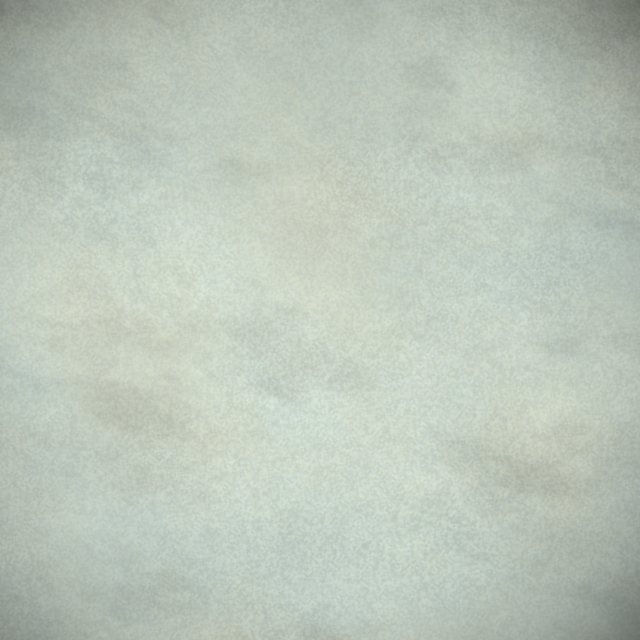
Reproduce this texture procedurally as a WebGL 1 fragment shader.

```glsl
precision highp float;
// Aged pale green paper: warm and cool rough-edged clouds of fractal noise,
// soft smudges, faint horizontal seams and fine mottled grain,
// all darkened towards the corners by an uneven vignette.

uniform vec2 u_resolution;

#define CLOUD_SCALE 4.2
#define CLOUD_CONTRAST 0.17
#define TINT_CONTRAST 1.6
#define SMUDGE_DEPTH 0.05
#define MOTTLE_DEPTH 0.060
#define GRAIN_DEPTH 0.082
#define SEAM_DEPTH 0.03
#define VIGNETTE_DEPTH 0.087
#define VIGNETTE_POWER 4.5

const vec3 WARM_PAPER = vec3(0.796, 0.823, 0.757);
const vec3 COOL_PAPER = vec3(0.757, 0.819, 0.788);

float hash(vec2 p) {
    vec3 q = fract(vec3(p.xyx) * 0.1031);
    q += dot(q, q.yzx + 33.33);
    return fract((q.x + q.y) * q.z);
}

float valueNoise(vec2 p) {
    vec2 cell = floor(p);
    vec2 f = fract(p);
    f = f * f * (3.0 - 2.0 * f);
    float low = mix(hash(cell), hash(cell + vec2(1.0, 0.0)), f.x);
    float high = mix(hash(cell + vec2(0.0, 1.0)), hash(cell + 1.0), f.x);
    return mix(low, high, f.y);
}

// Fractal noise, each octave turned to hide the lattice; range 0 to 1.
float fbm(vec2 p) {
    float sum = 0.0;
    float total = 0.0;
    float weight = 0.5;
    for (int i = 0; i < 6; i++) {
        sum += weight * valueNoise(p);
        total += weight;
        p = mat2(1.6, 1.2, -1.2, 1.6) * p + 17.3;
        weight *= 0.58;
    }
    return sum / total;
}

// Tone step that starts sharply at a seam and fades out above it.
float seams(vec2 uv) {
    float row = uv.y * 4.1 + 0.3 + 0.01 * valueNoise(uv * 30.0);
    float h = fract(row);
    float patches = valueNoise(vec2(uv.x * 5.0, floor(row) * 7.0)) - 0.5;
    return patches * smoothstep(0.0, 0.015, h) * exp(-5.0 * h);
}

float vignette(vec2 uv) {
    vec2 q = (uv * 2.0 - 1.0 - vec2(-0.05, -0.03)) * vec2(0.97, 1.03);
    return 1.0 - VIGNETTE_DEPTH * pow(length(q), VIGNETTE_POWER);
}

void main() {
    vec2 uv = gl_FragCoord.xy / u_resolution;

    // Clouds lean gently down to the right.
    vec2 p = vec2(uv.x + 0.1 * uv.y, uv.y * 1.2 + 0.2 * uv.x) * CLOUD_SCALE;
    vec2 warp = vec2(fbm(p + 3.1), fbm(p + 41.7)) - 0.5;
    float cloud = fbm(p + warp * 0.5 + 9.4) - 0.5;
    float tint = fbm(p * 0.75 + warp * 0.4 + 63.2) - 0.5;

    vec3 color = mix(COOL_PAPER, WARM_PAPER,
                     clamp(0.5 + TINT_CONTRAST * tint, 0.0, 1.0));
    float tone = 1.005 + CLOUD_CONTRAST * cloud;

    // Sparse smudges with broken, grainy borders.
    float smudge = fbm(p * vec2(1.3, 2.0) + warp * 0.6 + 27.8);
    tone -= SMUDGE_DEPTH * smoothstep(0.54, 0.76, smudge);

    // Mottle and grain, stronger in some patches than in others.
    float rough = mix(0.65, 1.25, valueNoise(uv * 7.0 + 5.0));
    float mottle = fbm(uv * 75.0 + 11.0) - 0.5;
    vec2 turned = mat2(0.8, 0.6, -0.6, 0.8) * uv;
    float grain = valueNoise(turned * 300.0 + 402.7) - 0.5;
    tone += rough * (MOTTLE_DEPTH * mottle + GRAIN_DEPTH * grain);
    tone += SEAM_DEPTH * seams(uv);

    // Slight yellow and blue variation inside the grain.
    float speckle = valueNoise(turned * 190.0 + 383.0) - 0.5;
    color += speckle * vec3(0.014, 0.002, -0.020);

    gl_FragColor = vec4(clamp(color * tone * vignette(uv), 0.0, 1.0), 1.0);
}
```
